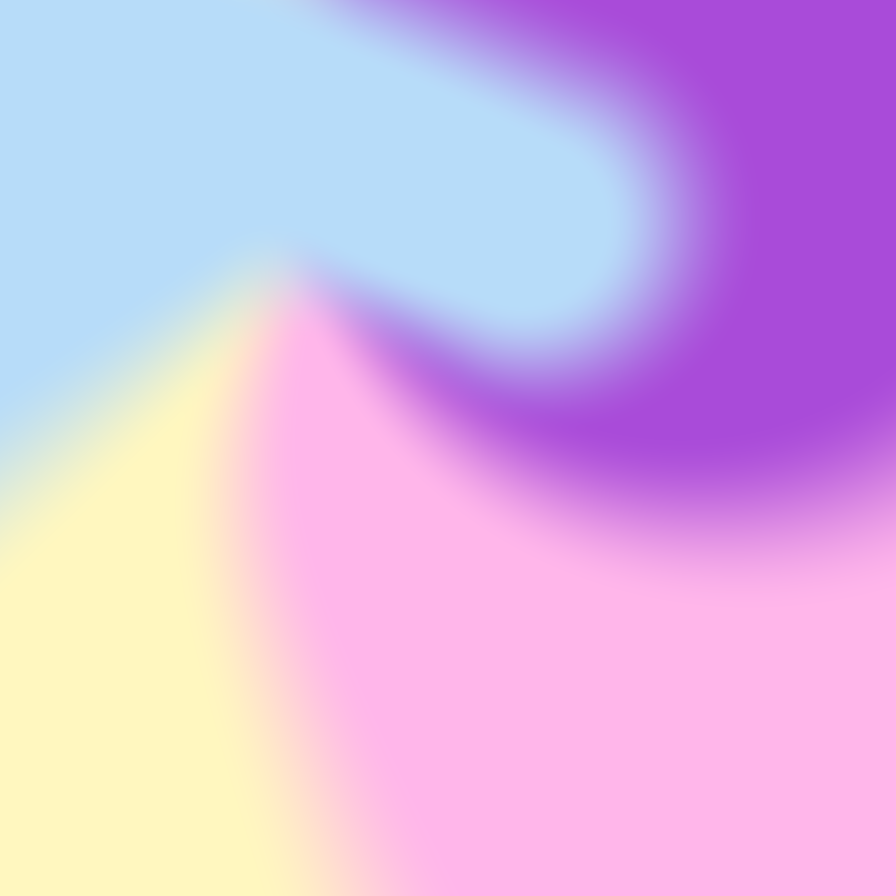
Write a Shadertoy shader that draws this background.

```glsl
// A soft four-colour swirl: blue, purple, pink and yellow fields meet at a hub.
// Each border is the zero line of a distance function, and its blur widens
// with the distance from the hub.

const vec3 BLUE   = vec3(0.718, 0.863, 0.976);
const vec3 PURPLE = vec3(0.663, 0.294, 0.851);
const vec3 PINK   = vec3(1.000, 0.714, 0.918);
const vec3 YELLOW = vec3(1.000, 0.969, 0.749);

float smoothMin(float a, float b, float k) {
    float h = max(k - abs(a - b), 0.0) / k;
    return min(a, b) - 0.25 * k * h * h;
}

// Half-infinite capsule reaching to the upper left, joined to a sloping bank.
float blueDistance(vec2 p) {
    vec2 axis = vec2(-0.914, 0.406);
    vec2 q = p - vec2(0.592, 0.753);
    float tongue = length(q - axis * max(dot(q, axis), 0.0)) - 0.163;
    float bank = (0.456 + 0.8 * p.x - p.y) / 1.28;
    bank = max(bank, dot(q, vec2(0.406, 0.914)));
    return smoothMin(tongue, bank, 0.06);
}

// Large disc whose sides continue straight upward.
float purpleDistance(vec2 p) {
    vec2 q = p - vec2(0.794, 0.883);
    return length(vec2(q.x, min(q.y, 0.0))) - 0.462;
}

// Area to the left of a hyperbola that opens to the right.
float yellowDistance(vec2 p) {
    float bend = length(vec2(p.y - 0.466, 0.17)) - 0.17;
    return p.x - 0.266 - 0.42 * bend;
}

// 1 inside, 0 outside, with a soft border.
float coverage(float d, float blur) {
    return 1.0 - smoothstep(-blur, blur, d);
}

void mainImage(out vec4 fragColor, in vec2 fragCoord) {
    vec2 p = fragCoord / iResolution.xy;
    float blur = 0.05 + 0.105 * distance(p, vec2(0.378, 0.668));

    // Paint the fields from back to front.
    vec3 color = mix(PINK, YELLOW, coverage(yellowDistance(p), blur));
    color = mix(color, PURPLE, coverage(purpleDistance(p), blur));
    color = mix(color, BLUE, coverage(blueDistance(p), blur));
    fragColor = vec4(color, 1.0);
}
```
